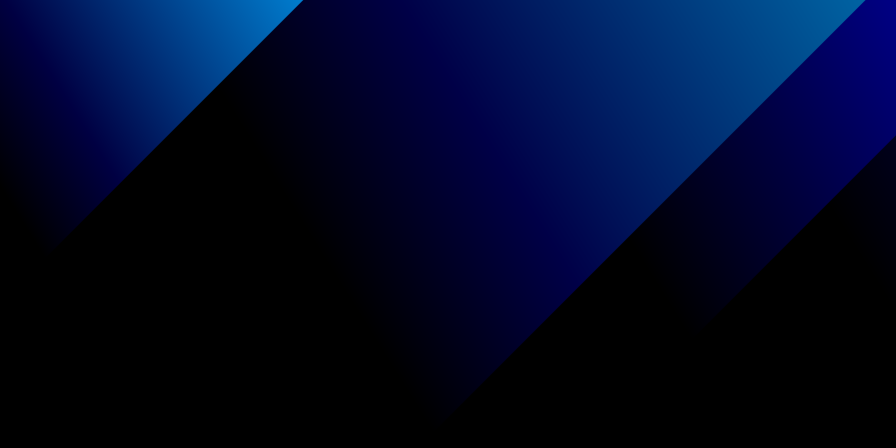
Write a WebGL 2 fragment shader that draws this background.

```glsl
#version 300 es
precision highp float;

uniform vec2 u_resolution;
out vec4 fragColor;

// Black to navy to a bright end, along the shared gradient axis
vec3 ramp(float t, float start, float middle, float end, vec3 navy, vec3 bright) {
    vec3 lower = navy * clamp((t - start) / (middle - start), 0.0, 1.0);
    return mix(lower, bright, clamp((t - middle) / (end - middle), 0.0, 1.0));
}

// Antialiased step across a diagonal edge
float pastEdge(float diagonal, float edge) {
    float blur = 1.0 / u_resolution.y;
    return smoothstep(edge - blur, edge + blur, diagonal);
}

void main() {
    vec2 p = gl_FragCoord.xy / u_resolution.y;
    float aspect = u_resolution.x / u_resolution.y;
    p.x *= 2.0 / aspect;

    float diagonal = p.x - p.y;
    float t = dot(vec2(p.x, p.y - 1.0), vec2(0.85, 0.53));

    // Overlapping panels, from upper left to lower right
    vec3 corner = ramp(t, -0.22, 0.01, 0.576, vec3(0.0, 0.0, 0.26), vec3(0.0, 0.49, 0.81));
    vec3 broad = ramp(t, 0.31, 0.76, 1.643, vec3(0.0, 0.0, 0.28), vec3(0.0, 0.39, 0.64));
    vec3 narrow = ramp(t, 0.91, 1.3, 1.7, vec3(0.0, 0.0, 0.25), vec3(0.0, 0.0, 0.52));
    vec3 last = ramp(t, 1.33, 1.55, 1.7, vec3(0.0, 0.0, 0.12), vec3(0.0, 0.0, 0.2));

    vec3 color = mix(corner, broad, pastEdge(diagonal, -0.323));
    color = mix(color, narrow, pastEdge(diagonal, 0.932));
    color = mix(color, last, pastEdge(diagonal, 1.302));

    fragColor = vec4(color, 1.0);
}
```
